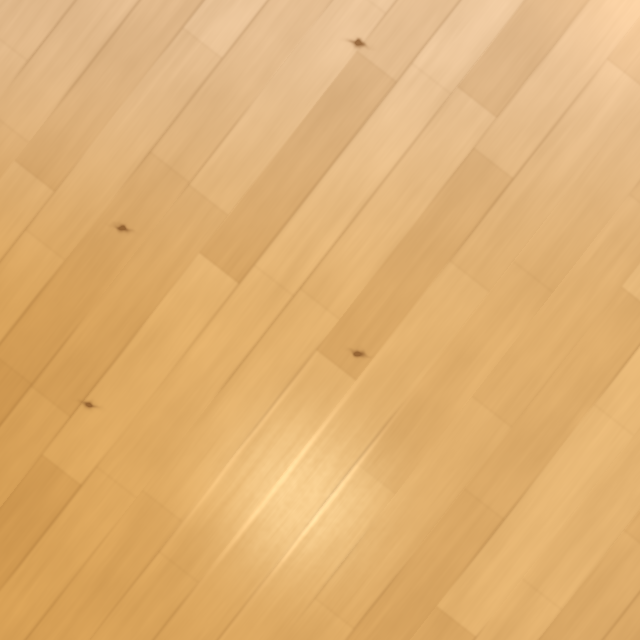
Reproduce this texture procedurally as a Shadertoy shader.

```glsl
// Strip parquet in warm maple, running diagonally with randomly staggered joints.
// Each strip is cut into planks with a hashed tone; stretched noise adds grain,
// sparse cells add knots, and soft gradients add the lamp reflection and daylight.

#define PLANK_ANGLE 0.908     // direction of the strips, radians
#define STRIP_WIDTH 0.079
#define STRIP_SHIFT 0.048
#define PLANK_LENGTH 0.40
#define EDGE_SOFT 0.0028      // half width of the blend between planks
#define TONE_RANGE 0.85
#define GRAIN_AMOUNT 0.075
#define SEAM_DARK 0.085
#define KNOT_CELL 0.25
#define LAMP_POS vec2(0.475, 0.225)

const vec3 HONEY = vec3(0.815, 0.595, 0.305);
const vec3 SAND  = vec3(0.880, 0.690, 0.435);
const vec3 PALE  = vec3(0.895, 0.745, 0.575);
const vec3 GLOW  = vec3(1.000, 0.850, 0.610);
const vec3 KNOT  = vec3(0.500, 0.310, 0.140);

float hash(vec2 p) {
    vec3 q = fract(vec3(p.xyx) * 0.1031);
    q += dot(q, q.yzx + 33.33);
    return fract((q.x + q.y) * q.z);
}

float noise(vec2 p) {
    vec2 i = floor(p), f = fract(p);
    f = f * f * (3.0 - 2.0 * f);
    return mix(mix(hash(i), hash(i + vec2(1, 0)), f.x),
               mix(hash(i + vec2(0, 1)), hash(i + vec2(1, 1)), f.x), f.y);
}

float layeredNoise(vec2 p) {
    float sum = 0.0, gain = 0.5;
    for (int k = 0; k < 4; k++) {
        sum += gain * noise(p);
        p = p * 2.03 + 17.3;
        gain *= 0.5;
    }
    return sum - 0.47;
}

// Tone of the plank at a length along one strip, x = tone, y = joint darkness
vec2 plankAt(float strip, float along) {
    float v = along / PLANK_LENGTH + hash(vec2(strip + 40.0, 7.0)) * 5.0 + 20.0;
    float cell = floor(v - 0.5), s = EDGE_SOFT / PLANK_LENGTH;
    float f = fract(v - 0.5) - 0.5;
    float before = hash(vec2(strip + 60.0, cell)) * 2.0 - 1.0;
    float after = hash(vec2(strip + 60.0, cell + 1.0)) * 2.0 - 1.0;
    return vec2(mix(before, after, smoothstep(-s, s, f)), exp(-f * f / (s * s)));
}

// Sparse knots, each smeared a little along its own random direction
float knotMask(vec2 p) {
    vec2 cell = floor(p / KNOT_CELL);
    float present = step(0.68, hash(cell + 91.0));
    vec2 centre = 0.2 + 0.6 * vec2(hash(cell + 13.0), hash(cell + 57.0));
    vec2 d = p - (cell + centre) * KNOT_CELL;
    d += 0.005 * (vec2(noise(p * 130.0), noise(p * 130.0 + 50.0)) - 0.5);
    float core = exp(-dot(d, d) / 0.00004);
    float tail = exp(-pow(d.x / 0.014, 2.0) - pow((d.y + 0.3 * d.x) / 0.004, 2.0));
    return present * min(core + 0.5 * tail, 1.0);
}

void mainImage(out vec4 fragColor, in vec2 fragCoord) {
    vec2 p = fragCoord / iResolution.xy;

    // Floor axes: along the strips and across them
    vec2 dir = vec2(cos(PLANK_ANGLE), sin(PLANK_ANGLE));
    float along = dot(p, dir);
    float across = dot(p, vec2(dir.y, -dir.x));

    // Plank tones, blended softly over the strip edges
    float u = (across + STRIP_SHIFT) / STRIP_WIDTH;
    float strip = floor(u - 0.5), f = fract(u - 0.5) - 0.5;
    float s = EDGE_SOFT / STRIP_WIDTH;
    vec2 plank = mix(plankAt(strip, along), plankAt(strip + 1.0, along), smoothstep(-s, s, f));
    float seam = exp(-f * f / (s * s));
    seam *= smoothstep(0.4, 0.75, noise(vec2(along * 5.0, strip * 3.7 + 80.0)));

    // Daylight: honey at the lower left, sandy to the right, pale at the top
    vec3 col = mix(HONEY, SAND, smoothstep(-0.15, 0.9, 0.75 * p.x + 0.5 * p.y));
    col = mix(col, PALE, smoothstep(0.5, 1.05, p.y + 0.08 * p.x));
    col += vec3(0.09, 0.08, 0.07) * exp(-dot(p - 1.0, p - 1.0) / 0.02);

    // Plank variation, fine grain, broad figure and cloudy wear
    float id = floor(u);
    float fine = layeredNoise(vec2(across * 110.0, along * 9.0 + id * 5.3) + 30.0);
    float figure = layeredNoise(vec2(across * 28.0 + id * 3.1, along * 5.0) + 70.0);
    float cloud = layeredNoise(p * 13.0 + 9.0);
    col *= 1.0 + TONE_RANGE * plank.x * vec3(0.040, 0.058, 0.090);
    col *= 1.0 + GRAIN_AMOUNT * (0.8 * fine + figure + 0.7 * cloud) * vec3(0.8, 1.0, 1.4);
    col *= 1.0 - SEAM_DARK * (seam + 0.25 * plank.y) * vec3(0.8, 1.0, 1.3);
    col = mix(col, KNOT, 0.75 * knotMask(p));

    // Lamp reflection, broken up by the grain and caught on strip edges
    vec2 toLamp = p - LAMP_POS;
    float lamp = exp(-dot(toLamp, toLamp) / 0.015);
    float sparkle = noise(p * 150.0) - 0.5;
    col = mix(col, GLOW, clamp(lamp * (0.82 + 0.5 * fine + 0.16 * sparkle), 0.0, 1.0));
    float edgeGlint = exp(-pow((f - 0.05) / (1.6 * s), 2.0)) * step(0.5, hash(vec2(strip, 5.0) + 20.0));
    col += 0.10 * edgeGlint * exp(-dot(toLamp, toLamp) / 0.03);
    col *= 1.0 - 0.10 * seam * lamp;

    fragColor = vec4(clamp(col, 0.0, 1.0), 1.0);
}
```
